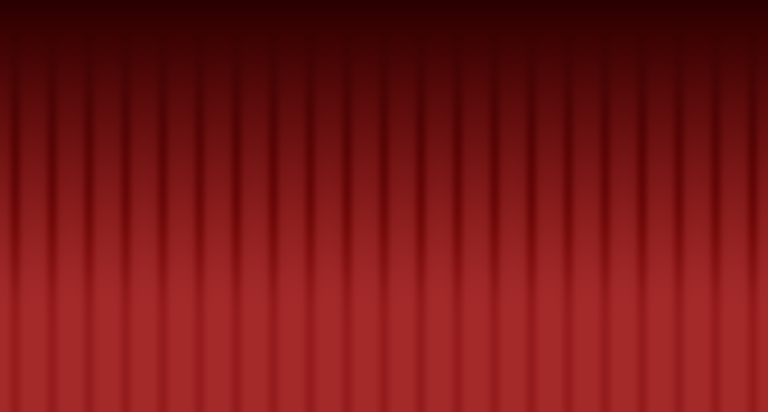
This texture is drawn by a WebGL 1 fragment shader. Its source:

```glsl
precision highp float;
// Red pleated curtain: a vertical gradient from near-black to brick red,
// crossed by soft dark folds spaced evenly about the centre. The folds
// emerge from the shade at the top and fade toward the hem.
uniform vec2 u_resolution;

float hash(float n) {
  n = fract(n * 0.1031 + 0.37);
  n *= n + 33.33;
  return fract(n * (n + n));
}

// Cloth without folds; depth runs from 0 at the top to 1 at the hem
vec3 clothColor(float depth) {
  float light = 1.0 - pow(1.0 - min(depth / 0.74, 1.0), 1.3);
  float warm = 0.165 * pow(light, 1.5);
  return vec3(mix(0.165, 0.645, light), warm, warm);
}

// Soft core with a faint wide shoulder; x counts folds from the centre
float foldShade(float x) {
  float id = floor(x + 0.5);
  float d = abs(x - id);
  float core = 1.0 - smoothstep(0.0, 0.26, d);
  float shoulder = 1.0 - smoothstep(0.15, 0.45, d);
  return core * mix(0.82, 0.9, hash(id + 40.0)) + 0.08 * shoulder;
}

void main() {
  vec2 uv = gl_FragCoord.xy / u_resolution;
  float depth = 1.0 - uv.y;
  vec3 color = clothColor(depth);

  // Fold strength down the cloth
  float strength = 0.82 * smoothstep(0.0, 0.35, depth);
  strength *= mix(1.0, 0.45, smoothstep(0.45, 0.8, depth));

  // Folds repeat 20.83 times across the width
  float shade = foldShade((uv.x - 0.5) * 20.83) * strength;
  vec3 foldColor = vec3(color.r * 0.71, 0.0, 0.0);
  gl_FragColor = vec4(mix(color, foldColor, shade), 1.0);
}
```
